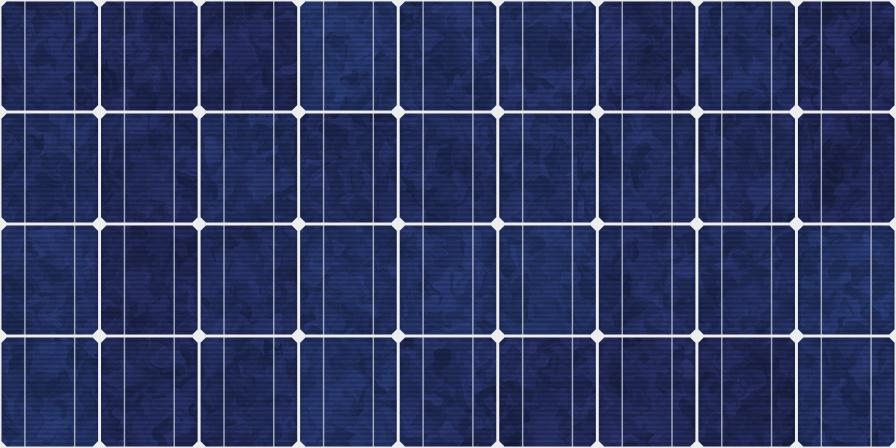
Reproduce this pattern procedurally as a WebGL 1 fragment shader.

```glsl
precision highp float;
// Panel of polycrystalline solar cells: a grid of chamfered blue wafers on white backing.
// Each wafer has its own tint, randomly turned crystal flakes from a stretched Voronoi,
// fine horizontal contact fingers and two bright vertical busbars.

uniform vec2 u_resolution;

// Lengths are fractions of the canvas height.
#define GRID vec2(9.0, 4.0)
#define GAP_HALF 0.0033
#define CORNER_CUT 0.0185
#define BUSBAR_HALF 0.0016
#define FINGERS 24.0
#define FINGER_DEPTH 0.22
#define FLAKE_SCALE 30.0
#define BACKING vec3(0.92, 0.93, 0.94)
#define BUSBAR vec3(0.69, 0.72, 0.78)
#define SILICON_DARK vec3(0.088, 0.118, 0.250)
#define SILICON_LIGHT vec3(0.195, 0.245, 0.505)

float hash(vec2 p) {
  vec3 q = fract(vec3(p.xyx) * 0.1031);
  q += dot(q, q.yzx + 33.33);
  return fract((q.x + q.y) * q.z);
}

float noise(vec2 p) {
  vec2 i = floor(p), f = fract(p);
  f = f * f * (3.0 - 2.0 * f);
  float low = mix(hash(i), hash(i + vec2(1.0, 0.0)), f.x);
  float high = mix(hash(i + vec2(0.0, 1.0)), hash(i + vec2(1.0, 1.0)), f.x);
  return mix(low, high, f.y);
}

// Random shade of the nearest flake; each seed measures distance in its own turned ellipse.
float flakes(vec2 p) {
  vec2 home = floor(p);
  float nearest = 1e3, shade = 0.0;
  for (int y = -2; y <= 2; y++) {
    for (int x = -2; x <= 2; x++) {
      vec2 id = home + vec2(float(x), float(y));
      vec2 d = p - id - vec2(hash(id), hash(id + 17.3));
      float angle = 3.14159 * hash(id + 41.7);
      vec2 axis = vec2(cos(angle), sin(angle));
      float dist = length(vec2(dot(d, axis) * 0.6, dot(d, vec2(-axis.y, axis.x)) * 1.5));
      if (dist < nearest) {
        nearest = dist;
        shade = hash(id + 73.1);
      }
    }
  }
  return shade;
}

// Coverage of a shape from its signed distance (negative inside).
float coverage(float dist, float pixel) {
  return clamp(0.5 - dist / pixel, 0.0, 1.0);
}

vec3 silicon(vec2 p, vec2 id) {
  vec2 q = p + id * 3.7 + 11.0;
  vec2 warp = vec2(noise(q * 45.0), noise(q * 45.0 + 31.0)) - 0.5;
  vec2 grain = q * FLAKE_SCALE + warp * 0.9;
  float crystal = 0.45 * flakes(grain) + 0.30 * flakes(grain * 2.1 + 57.0)
                + 0.25 * noise(q * 14.0);
  float tint = hash(id + 5.0);
  float tone = 0.50 + 0.85 * (crystal - 0.5) + 0.24 * (tint - 0.5);
  vec3 color = mix(SILICON_DARK, SILICON_LIGHT, clamp(tone, 0.0, 1.0));
  // Brighter wafers lean to blue, darker ones to violet.
  return color * mix(vec3(1.05, 0.95, 0.99), vec3(0.94, 1.09, 1.04), tint);
}

void main() {
  float pixel = 1.0 / u_resolution.y;
  vec2 pos = gl_FragCoord.xy * pixel;
  vec2 size = vec2(u_resolution.x * pixel, 1.0) / GRID;
  vec2 id = floor(pos / size);
  vec2 p = pos - (id + 0.5) * size;
  vec2 border = 0.5 * size - abs(p);

  // Wafer surface, slightly dimmed toward its rim
  vec3 color = silicon(p, id);
  float rim = min(border.x, border.y) - GAP_HALF;
  color *= 0.86 + 0.14 * smoothstep(0.0, 0.010, rim);

  // Contact fingers, averaged over the pixel height
  float pitch = size.y / FINGERS;
  float halfTurn = 3.14159 * pixel / pitch;
  float fade = max(sin(halfTurn) / halfTurn, 0.0) * step(halfTurn, 3.14159);
  float wave = cos(6.28318 * p.y / pitch) * fade;
  color *= 1.0 - FINGER_DEPTH * (0.5 + 0.5 * wave);

  // Busbars at one and three quarters of the width
  float bar = abs(abs(p.x) - 0.25 * size.x) - BUSBAR_HALF;
  color = mix(color, BUSBAR, 0.92 * coverage(bar, pixel));

  // White backing in the gaps and in the diamonds between cut corners
  float chamfer = (border.x + border.y - CORNER_CUT) * 0.7071;
  color = mix(color, BACKING, coverage(min(rim, chamfer), pixel));

  gl_FragColor = vec4(color, 1.0);
}
```
